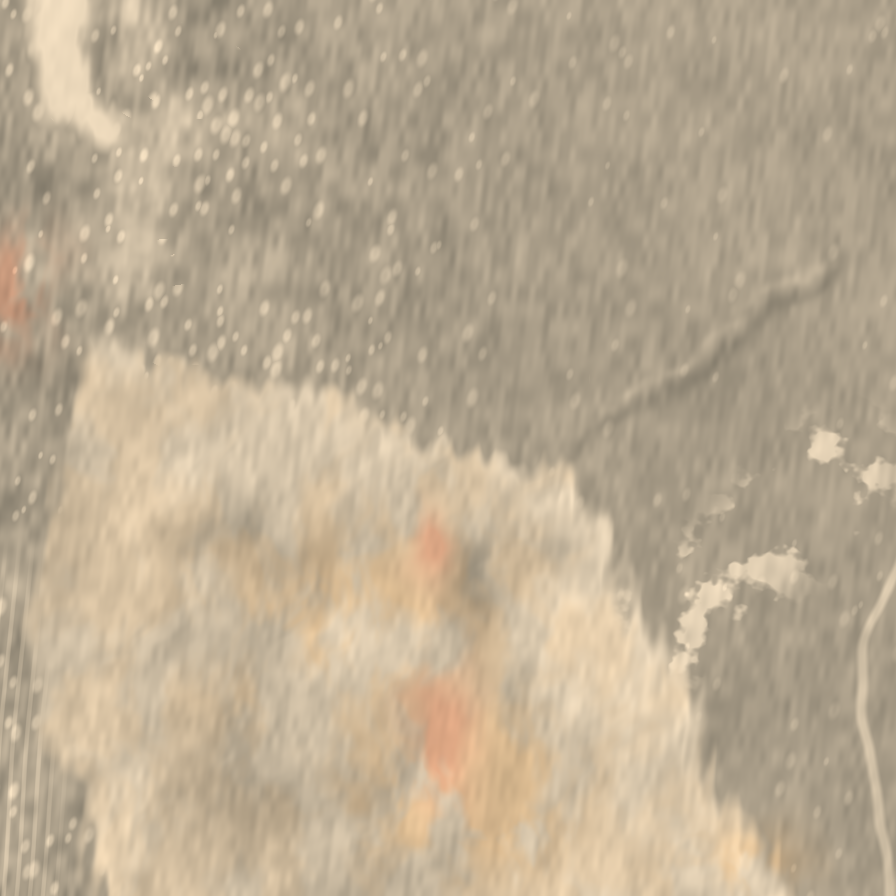
Write a Shadertoy shader that draws this texture.

```glsl
// Aerial dry land: streaked grey scrub, a feathered pale sandy plateau, rust stains, a gully and a track.
const vec3 SHADE = vec3(0.50, 0.47, 0.41);
const vec3 SAND = vec3(0.96, 0.88, 0.76);
const vec3 OCHRE = vec3(0.90, 0.75, 0.56);
const vec3 RUST = vec3(0.86, 0.62, 0.49);
const float SCRUB_TONE = 0.35;
const float PLATEAU_TONE = 0.66;
const vec2 FINE_GRAIN = vec2(150.0, 52.0);
const vec2 COARSE_GRAIN = vec2(75.0, 24.0);
const float GRAIN_LEAN = 0.12;
const float FLECK_CELLS = 62.0;

float hash(vec2 p) {
    vec3 q = fract(vec3(p.xyx) * 0.1031);
    q += dot(q, q.yzx + 33.33);
    return fract((q.x + q.y) * q.z);
}

float noise(vec2 p) {
    vec2 i = floor(p), f = fract(p);
    f = f * f * (3.0 - 2.0 * f);
    return mix(mix(hash(i), hash(i + vec2(1, 0)), f.x),
               mix(hash(i + vec2(0, 1)), hash(i + vec2(1, 1)), f.x), f.y);
}

float fbm(vec2 p) {
    float sum = 0.0, amp = 0.53;
    for (int i = 0; i < 4; i++) {
        sum += amp * noise(p);
        p = mat2(1.6, 1.2, -1.2, 1.6) * p + 7.3;
        amp *= 0.5;
    }
    return sum;
}

float segment(vec2 p, vec2 a, vec2 b) {
    vec2 ab = b - a;
    return length(p - a - ab * clamp(dot(p - a, ab) / dot(ab, ab), 0.0, 1.0));
}

// Soft elliptical falloff around a centre
float spot(vec2 p, vec2 centre, vec2 radius) {
    vec2 q = (p - centre) / radius;
    return exp(-dot(q, q));
}

// Positive inside the plateau: upper rim, right flank and left flank
float plateau(vec2 p) {
    float upper = 0.60 - 0.27 * (p.x - 0.17) - p.y;
    float right = (0.615 + 0.57 * (0.48 - p.y) - p.x) * 0.87;
    float left = p.x - 0.045 - 0.75 * (p.y - 0.33) * (p.y - 0.33);
    return min(min(upper, right), left);
}

// Upright pale flecks scattered on jittered cells
float flecks(vec2 p, float density) {
    vec2 g = p * vec2(FLECK_CELLS, FLECK_CELLS * 0.6);
    float light = 0.0;
    for (int y = -1; y <= 1; y++)
    for (int x = -1; x <= 1; x++) {
        vec2 cell = floor(g) + vec2(x, y);
        vec2 centre = cell + vec2(hash(cell + 3.1), hash(cell + 8.7));
        vec2 q = g - centre;
        q.x -= q.y * 0.35;
        float size = mix(0.16, 0.42, hash(cell + 21.0));
        float shape = 1.0 - smoothstep(0.4, 1.3, length(q) / size);
        light = max(light, shape * step(hash(cell + 5.5), density));
    }
    return light;
}

void mainImage(out vec4 fragColor, in vec2 fragCoord) {
    vec2 p = fragCoord / iResolution.xy;
    vec2 w = p + 0.07 * (vec2(fbm(p * 9.0), fbm(p * 9.0 + 40.0)) - 0.5);
    vec2 lean = vec2(p.x - GRAIN_LEAN * p.y, p.y);
    float fine = noise(lean * FINE_GRAIN) - 0.5;
    float coarse = noise(lean * COARSE_GRAIN + 17.0) - 0.5;
    float grain = 0.6 * fine + 0.4 * coarse;

    // Scrub: rougher towards the left, with flecks
    float rough = 1.0 - smoothstep(0.15, 0.75, p.x);
    float clumps = fbm(p * 14.0 + 5.0) - 0.5;
    float scrub = SCRUB_TONE + 0.05 * smoothstep(0.6, 1.0, p.y) * (1.0 - rough);
    scrub += grain * mix(0.32, 0.50, rough) + clumps * mix(0.18, 0.38, rough);
    float density = 0.10 + 0.35 * spot(p, vec2(0.24, 0.93), vec2(0.15, 0.09))
        + 0.40 * spot(p, vec2(0.22, 0.63), vec2(0.09, 0.06)) + 0.15 * rough;
    scrub += flecks(p, density) * mix(0.16, 0.34, rough);

    // Gully: dark line with a broken light bank
    float gully = segment(w, vec2(0.63, 0.48), vec2(0.93, 0.69));
    float bank = segment(w, vec2(0.66, 0.525), vec2(0.92, 0.71));
    scrub -= 0.17 * exp(-gully * gully * 9000.0);
    scrub += 0.20 * exp(-bank * bank * 14000.0) * noise(p * 60.0);

    // Bare clearings along a band, and the track
    float band = segment(p, vec2(0.74, 0.29), vec2(0.94, 0.48));
    float bare = smoothstep(0.59, 0.70, fbm(p * vec2(26.0, 30.0) + 2.0) + 0.06 * exp(-band * 20.0));
    scrub += 0.50 * bare * (1.0 - smoothstep(0.03, 0.09, band));
    float trackX = 0.961 + 0.05 * smoothstep(0.27, 0.40, p.y) + 0.03 * (1.0 - smoothstep(0.0, 0.24, p.y));
    float track = 1.0 - smoothstep(0.002, 0.009, abs(p.x - trackX + 0.006 * (noise(p * 25.0) - 0.5)));
    scrub += 0.36 * track * (1.0 - smoothstep(0.36, 0.42, p.y));

    // Plateau: diagonal mottling, hollows and a bright feathered rim
    float depth = plateau(w) + 0.035 * (noise(lean * vec2(95.0, 20.0)) - 0.5);
    vec2 diagonal = vec2(w.x * 0.8 - w.y * 0.6, w.x * 0.6 + w.y * 0.8);
    float mottle = fbm(diagonal * vec2(16.0, 8.0) + 11.0) - 0.5;
    float sandy = PLATEAU_TONE + 0.62 * mottle + 0.34 * grain;
    sandy += 0.24 * exp(-max(depth, 0.0) * 24.0) * smoothstep(0.1, 0.25, p.x);
    sandy -= 0.28 * (spot(w, vec2(0.28, 0.40), vec2(0.07, 0.04)) + spot(w, vec2(0.53, 0.34), vec2(0.03, 0.06))
        + spot(w, vec2(0.58, 0.20), vec2(0.04, 0.05)) + 0.6 * spot(w, vec2(0.28, 0.10), vec2(0.10, 0.10)));
    float cover = smoothstep(-0.012, 0.020, depth);

    // Pale spill: solid patch at the top left, thin corridor down to the plateau
    float patchDist = min(segment(w, vec2(0.055, 1.02), vec2(0.07, 0.90)) - 0.035,
                          segment(w, vec2(0.08, 0.89), vec2(0.13, 0.845)) - 0.018);
    float spill = 1.0 - smoothstep(-0.012, 0.012, patchDist + 0.02 * grain);
    float corridor = min(segment(w, vec2(0.14, 1.0), vec2(0.19, 0.86)), segment(w, vec2(0.18, 0.86), vec2(0.14, 0.60)));
    scrub += 0.34 * (1.0 - smoothstep(0.005, 0.06, corridor)) * (0.7 + 1.2 * clumps);

    // Furrows at the lower left
    float furrow = smoothstep(0.2, 0.9, sin((p.x - 0.10 * p.y) * 420.0 + 3.0 * noise(p * 5.0)));
    scrub += 0.22 * furrow * (1.0 - smoothstep(0.04, 0.09, p.x)) * (1.0 - smoothstep(0.28, 0.42, p.y));

    float tone = mix(mix(scrub, sandy, cover), 0.94 + 0.15 * grain, spill);
    vec3 colour = mix(SHADE, SAND, clamp(tone, -0.05, 1.04));

    // Ochre wash and rust stains
    float stain = fbm(w * vec2(22.0, 14.0) + 31.0);
    float ochre = spot(w, vec2(0.52, 0.11), vec2(0.11, 0.08)) + 0.6 * spot(w, vec2(0.40, 0.31), vec2(0.16, 0.10))
        + 0.8 * spot(w, vec2(0.84, 0.03), vec2(0.07, 0.04)) + 0.22 * cover;
    float rust = spot(w, vec2(0.49, 0.385), vec2(0.022, 0.035)) + spot(w, vec2(0.50, 0.18), vec2(0.03, 0.07))
        + 1.2 * spot(w, vec2(0.02, 0.68), vec2(0.045, 0.05));
    vec3 lit = vec3(0.72 + 0.36 * clamp(tone, 0.0, 1.0));
    colour = mix(colour, OCHRE * lit, clamp(ochre * smoothstep(0.30, 0.65, stain), 0.0, 0.75));
    colour = mix(colour, RUST * (lit + 0.06), clamp(rust * smoothstep(0.25, 0.60, stain), 0.0, 0.75));
    fragColor = vec4(colour, 1.0);
}
```
